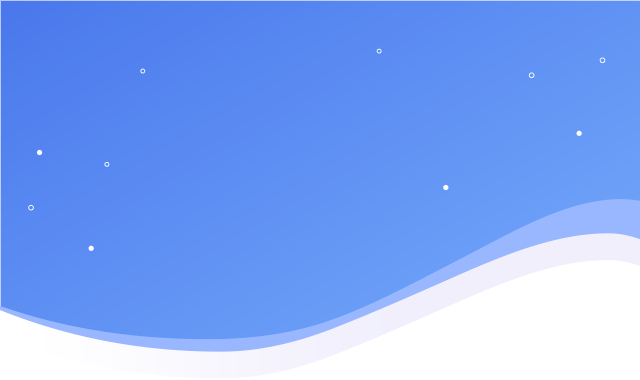
Write a WebGL 1 fragment shader that draws this background.

```glsl
precision highp float;
// Blue diagonal gradient with small dots and rings above layered pale waves.

uniform vec2 u_resolution;

// Colours
const vec3 SKY_DEEP = vec3(0.288, 0.468, 0.926);
const vec3 SKY_LIGHT = vec3(0.47, 0.68, 0.985);
const vec3 WAVE_BLUE = vec3(0.60, 0.717, 1.0);
const vec3 WAVE_LILAC = vec3(0.945, 0.938, 0.99);
const vec3 WHITE = vec3(1.0);

// Sizes, in canvas heights
const float DOT_RADIUS = 0.0068;
const float RING_LARGE = 0.0061;
const float RING_SMALL = 0.0051;
const float RING_STROKE = 0.0024;
const float BORDER = 0.0016;
const float LILAC_DEPTH = 0.0705;

// Wave knots: x, height, slope
const vec3 BLUE_A = vec3(0.0, 0.195, -0.59);
const vec3 BLUE_B = vec3(0.3255, 0.1075, 0.0);
const vec3 BLUE_C = vec3(0.5208, 0.160, 0.606);
const vec3 BLUE_D = vec3(0.7161, 0.316, 0.867);
const vec3 BLUE_E = vec3(0.970, 0.476, 0.0);
const vec3 BLUE_F = vec3(1.0, 0.4715, -0.30);
const vec3 LILAC_A = vec3(0.0, 0.184, -0.674);
const vec3 LILAC_B = vec3(0.345, 0.0746, 0.0);
const vec3 LILAC_C = vec3(0.5208, 0.136, 0.657);
const vec3 LILAC_D = vec3(0.7161, 0.276, 0.741);
const vec3 LILAC_E = vec3(0.9505, 0.386, 0.0);
const vec3 LILAC_F = vec3(1.0, 0.3706, -0.60);

// Coverage of the negative side of a distance, one pixel soft
float cover(float dist) {
  return clamp(0.5 - dist * u_resolution.y, 0.0, 1.0);
}

// Cubic Hermite curve between two knots
float hermite(float x, vec3 a, vec3 b) {
  float span = b.x - a.x;
  float t = (x - a.x) / span;
  float s = 1.0 - t;
  return s * s * ((1.0 + 2.0 * t) * a.y + t * span * a.z)
       + t * t * ((1.0 + 2.0 * s) * b.y - s * span * b.z);
}

// Smooth wave through six knots
float wave(float x, vec3 a, vec3 b, vec3 c, vec3 d, vec3 e, vec3 f) {
  if (x < b.x) return hermite(x, a, b);
  if (x < c.x) return hermite(x, b, c);
  if (x < d.x) return hermite(x, c, d);
  if (x < e.x) return hermite(x, d, e);
  return hermite(x, e, f);
}

// Distance to a circle centre, in canvas heights
float centreDistance(vec2 uv, vec2 centre) {
  return length((uv - centre) * vec2(u_resolution.x / u_resolution.y, 1.0));
}

// Two filled dots, one step apart
float dotPair(vec2 uv, vec2 start, vec2 stride) {
  float mask = 0.0;
  for (int i = 0; i < 2; i++) {
    vec2 centre = start + float(i) * stride;
    mask = max(mask, cover(centreDistance(uv, centre) - DOT_RADIUS));
  }
  return mask;
}

// Three rings along a bent path; the first differs in size from the rest
float ringArc(vec2 uv, vec2 start, vec2 stride, vec2 bend, float first, float rest) {
  float mask = 0.0;
  for (int i = 0; i < 3; i++) {
    float k = float(i);
    vec2 centre = start + k * (stride + k * bend);
    float radius = mix(first, rest, min(k, 1.0));
    float dist = abs(centreDistance(uv, centre) - radius);
    mask = max(mask, cover(dist - 0.5 * RING_STROKE));
  }
  return mask;
}

void main() {
  vec2 uv = gl_FragCoord.xy / u_resolution;

  // Sky
  vec3 color = mix(SKY_DEEP, SKY_LIGHT, 0.5 * (uv.x + 1.0 - uv.y));

  // Dots and rings
  float marks = dotPair(uv, vec2(0.0618, 0.5987), vec2(0.0807, -0.2522));
  marks = max(marks, dotPair(uv, vec2(0.6966, 0.5066), vec2(0.2083, 0.1425)));
  marks = max(marks, ringArc(uv, vec2(0.0485, 0.4535), vec2(0.1497, 0.0482),
                             vec2(-0.0312, 0.0658), RING_LARGE, RING_SMALL));
  marks = max(marks, ringArc(uv, vec2(0.5924, 0.8655), vec2(0.3021, -0.1151),
                             vec2(-0.0638, 0.0515), RING_SMALL, RING_LARGE));
  color = mix(color, WHITE, marks);

  // Pale hairline along the top and left
  float inset = min(1.0 - uv.y, uv.x * u_resolution.x / u_resolution.y);
  color = mix(color, WHITE, cover(inset - BORDER));

  // Waves, back to front
  float blueTop = wave(uv.x, BLUE_A, BLUE_B, BLUE_C, BLUE_D, BLUE_E, BLUE_F);
  float lilacTop = wave(uv.x, LILAC_A, LILAC_B, LILAC_C, LILAC_D, LILAC_E, LILAC_F);
  vec3 lilac = mix(WHITE, WAVE_LILAC, smoothstep(0.0, 0.65, uv.x));
  color = mix(color, WAVE_BLUE, cover(uv.y - blueTop));
  color = mix(color, lilac, cover(uv.y - lilacTop));
  color = mix(color, WHITE, cover(uv.y - lilacTop + LILAC_DEPTH));

  gl_FragColor = vec4(color, 1.0);
}
```
